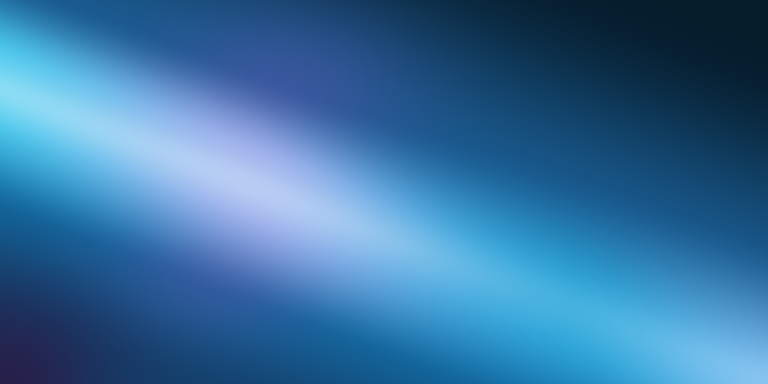
Reproduce this background procedurally as a Shadertoy shader.

```glsl
const vec3 NIGHT      = vec3(0.02, 0.11, 0.17);
const vec3 UPPER_BLUE = vec3(0.10, 0.36, 0.57);
const vec3 LOWER_BLUE = vec3(0.07, 0.43, 0.65);
const vec3 DEEP_BLUE  = vec3(0.07, 0.25, 0.42);
const vec3 INDIGO     = vec3(0.27, 0.34, 0.64);
const vec3 PLUM       = vec3(0.16, 0.11, 0.28);
const vec3 AQUA       = vec3(0.24, 0.80, 0.93);
const vec3 AZURE      = vec3(0.16, 0.65, 0.85);
const vec3 LAVENDER   = vec3(0.61, 0.68, 0.92);
const vec3 PERIWINKLE = vec3(0.50, 0.74, 0.94);
const vec3 PALE       = vec3(0.88, 0.97, 1.00);

// Bell curve of a scaled distance
float bell(float x, float width) {
    float t = x / width;
    return exp(-t * t);
}

// Elliptical glow around a centre
float glow(vec2 p, vec2 centre, vec2 radius) {
    vec2 q = (p - centre) / radius;
    return exp(-dot(q, q));
}

// Height above the axis of the beam
float beamOffset(vec2 p) {
    return p.y - (0.768 - 0.385 * p.x);
}

// Soft strip with a separate softness on each side
float beamMask(float offset, float top, float topSoft, float bottom, float bottomSoft) {
    float upper = 1.0 - smoothstep(top - topSoft, top + topSoft, offset);
    float lower = smoothstep(-bottom - bottomSoft, -bottom + bottomSoft, offset);
    return upper * lower;
}

vec3 backdrop(vec2 p, float offset) {
    vec3 above = mix(UPPER_BLUE, NIGHT, smoothstep(0.22, 0.88, offset));
    vec3 below = mix(LOWER_BLUE, DEEP_BLUE, smoothstep(0.18, 0.60, -offset));
    vec3 color = mix(below, above, smoothstep(-0.1, 0.1, offset));

    // Violet haze beside the beam and in the lower corner
    color = mix(color, INDIGO, 0.75 * glow(p, vec2(0.72, 0.76), vec2(0.32, 0.20)));
    color = mix(color, INDIGO, 0.70 * glow(p, vec2(0.58, 0.30), vec2(0.28, 0.17)));
    return mix(color, PLUM, 0.9 * glow(p, vec2(0.0), vec2(0.28, 0.24)));
}

vec3 beamColor(float x, float offset) {
    vec3 color = mix(AQUA, AZURE, smoothstep(0.0, 1.3, x));
    color = mix(color, LAVENDER, bell(x - 0.65, 0.45));
    color = mix(color, PERIWINKLE, smoothstep(1.45, 2.1, x));

    // Bright thread along the axis
    float strength = mix(0.42, 0.14, smoothstep(0.6, 1.5, x));
    return mix(color, PALE, strength * bell(offset, 0.075));
}

void mainImage(out vec4 fragColor, in vec2 fragCoord) {
    vec2 p = fragCoord / iResolution.y;
    float offset = beamOffset(p);

    // The beam spreads softly towards the right
    float topSoft = mix(0.11, 0.19, smoothstep(0.6, 2.0, p.x));
    float mask = beamMask(offset, 0.19, topSoft, 0.19, 0.13);

    vec3 color = mix(backdrop(p, offset), beamColor(p.x, offset), mask);
    fragColor = vec4(color, 1.0);
}
```
